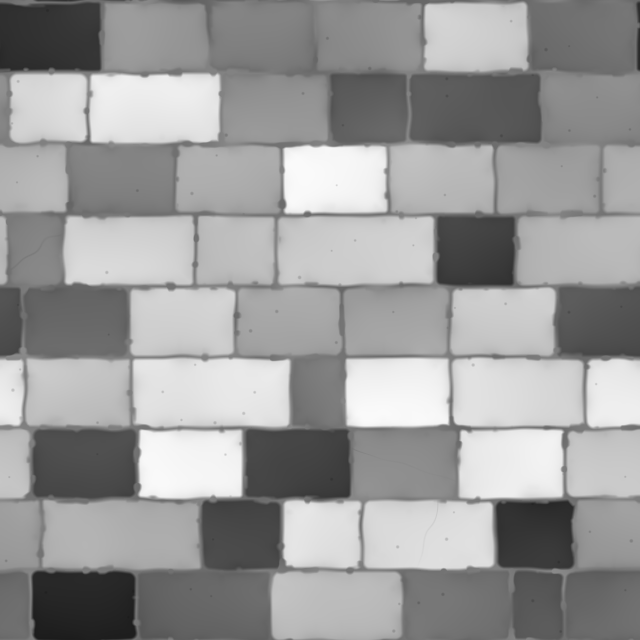
Write a Shadertoy shader that draws this texture.

```glsl
const float ROWS = 9.0;
const float COLUMNS = 6.0;
const float ROW_SHIFT = 0.022;      // in rows
const float JOINT_HALF = 0.0008;    // lengths below are in canvas units
const float JOINT_SOFTNESS = 0.0050;
const float CORNER_RADIUS = 0.011;
const float EDGE_WOBBLE = 0.005;
const float EDGE_CHIPPING = 0.0035;
const float SHADE_DEPTH = 0.009;
const float SHADE_AMOUNT = 0.20;
const float TILT_AMOUNT = 0.035;
const float CRACK_CHANCE = 0.2;
const float CRACK_HALF = 0.0009;
const float CRACK_DARKNESS = 0.10;
const float SPECK_GRID = 22.0;
const float SPECK_CHANCE = 0.18;
const float SPECK_DARKNESS = 0.16;
const float DARKEST = 0.14;
const float TONE_RANGE = 0.84;
const float TONE_CURVE = 0.77;
const float MORTAR_TONE = 0.47;

float hash(vec2 p) {
    return fract(sin(dot(p, vec2(127.1, 311.7))) * 43758.5453);
}

float noise(vec2 p) {
    vec2 i = floor(p), f = fract(p);
    f = f * f * (3.0 - 2.0 * f);
    return mix(mix(hash(i), hash(i + vec2(1, 0)), f.x),
               mix(hash(i + vec2(0, 1)), hash(i + vec2(1, 1)), f.x), f.y);
}

// Left edge of a brick in columns; some rows have uneven widths
float brickEdge(float row, float i) {
    float uneven = step(mod(row * 4.0, ROWS), 4.5);
    float inner = step(0.5, mod(i, COLUMNS));
    return i + uneven * inner * 0.25 * floor(3.0 * hash(vec2(i, row + 17.0)));
}

// Shuffled ranks spread the tones evenly over all bricks
float brickTone(float row, float i) {
    float count = ROWS * COLUMNS;
    float n = row * COLUMNS + i;
    float rank = mod(5.0 * n + 6.0 * n * n, count) + hash(vec2(n, 3.0));
    return DARKEST + TONE_RANGE * pow(rank / count, TONE_CURVE);
}

float roundedBox(vec2 p, vec2 halfSize, float radius) {
    vec2 q = abs(p) - halfSize + radius;
    return length(max(q, 0.0)) + min(max(q.x, q.y), 0.0) - radius;
}

float speckMask(vec2 uv, float pixel) {
    vec2 cell = floor(uv * SPECK_GRID);
    vec2 center = 0.2 + 0.6 * vec2(hash(cell + 5.3), hash(cell + 9.1));
    float radius = mix(0.0012, 0.0026, hash(cell + 2.7));
    float dist = length(fract(uv * SPECK_GRID) - center) / SPECK_GRID;
    float present = step(hash(cell + 31.0), SPECK_CHANCE);
    return present * (1.0 - smoothstep(radius - pixel, radius + pixel, dist));
}

void mainImage(out vec4 fragColor, in vec2 fragCoord) {
    vec2 uv = fragCoord / iResolution.xy;
    float pixel = 1.0 / iResolution.y;

    // Slightly wandering joints
    vec2 wobble = vec2(noise(uv * 28.0), noise(uv * 28.0 + 40.0)) - 0.5;
    vec2 grid = (uv + EDGE_WOBBLE * wobble) * vec2(COLUMNS, ROWS);
    grid.y += ROW_SHIFT;
    float row = mod(floor(grid.y), ROWS);
    float x = mod(grid.x - hash(vec2(row, 7.0)), COLUMNS);

    // Find the brick under this point
    float index = 0.0;
    for (float i = 1.0; i < COLUMNS; i++) {
        if (x >= brickEdge(row, i)) index = i;
    }
    float left = brickEdge(row, index);
    float right = brickEdge(row, index + 1.0);
    vec2 unit = vec2(1.0 / COLUMNS, 1.0 / ROWS);
    vec2 local = vec2(x - 0.5 * (left + right), fract(grid.y) - 0.5) * unit;
    vec2 halfSize = 0.5 * vec2(right - left, 1.0) * unit;
    vec2 id = vec2(index, row);

    // Worn outline
    float radius = CORNER_RADIUS * mix(0.5, 1.3, hash(id + 11.0));
    float depth = -roundedBox(local, halfSize, radius);
    float chips = smoothstep(0.6, 0.95, noise(uv * 75.0));
    depth -= EDGE_CHIPPING * chips;

    // Face: tilted light, soft clouds and darker rims
    float tone = brickTone(row, index);
    float angle = 6.2832 * hash(id + 23.0);
    vec2 tilt = vec2(cos(angle), sin(angle));
    tone += TILT_AMOUNT * dot(local / halfSize, tilt) * mix(0.5, 1.0, hash(id + 3.0));
    tone += 0.025 * (noise(uv * 14.0) - 0.5);
    float rim = exp(-max(depth, 0.0) / SHADE_DEPTH);
    tone *= 1.0 - SHADE_AMOUNT * rim * noise(uv * 35.0 + 70.0);

    // Hairline cracks and specks
    float bend = 0.012 * (noise(uv * 30.0 + 90.0) - 0.5);
    float crackDist = abs(dot(local, tilt) + bend);
    float crack = 1.0 - smoothstep(CRACK_HALF - pixel, CRACK_HALF + pixel, crackDist);
    crack *= step(hash(id + 51.0), CRACK_CHANCE) * noise(uv * 20.0 + 15.0);
    tone *= 1.0 - CRACK_DARKNESS * crack;
    tone *= 1.0 - SPECK_DARKNESS * speckMask(uv, pixel);

    // Soft mortar joint
    float mortar = MORTAR_TONE + 0.16 * (noise(uv * 22.0 + 120.0) - 0.5);
    float face = smoothstep(JOINT_HALF - pixel, JOINT_HALF + JOINT_SOFTNESS, depth);
    fragColor = vec4(vec3(clamp(mix(mortar, tone, face), 0.0, 1.0)), 1.0);
}
```
